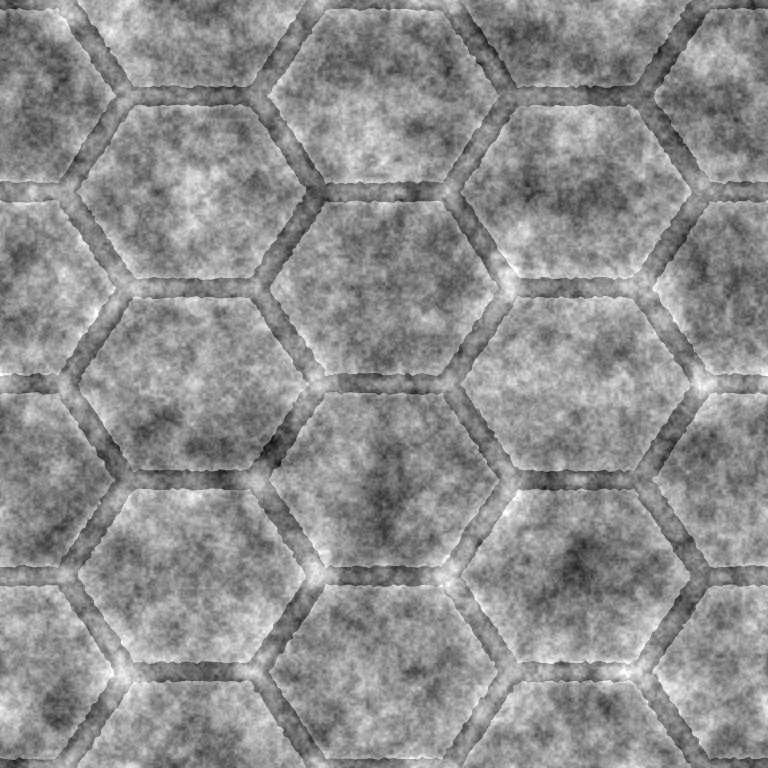
A Shadertoy shader for this pattern:

```glsl
// Weathered grey hexagonal paving: four staggered columns, four tiles down.
// A hexagonal distance separates tiles from joints; rims and joint crossings
// are worn pale, and layered value noise gives the stone its grain.

const vec2  PERIOD      = vec2(0.5, 0.25);       // lattice of one column set
const vec2  HEX_HALF    = vec2(1.0 / 6.0, 0.125); // centre to corner, centre to side
const float TILE_EDGE   = 0.9;    // hex distance where the joint starts
const float EDGE_ROUGH  = 0.035;  // chipping of the tile outline
const float TILE_TONE   = 0.525;
const float RIM_GAIN    = 0.18;   // pale worn rim
const float RIM_FADE    = 0.075;
const float JOINT_DARK  = 0.385;  // joint beside the tile
const float JOINT_LIGHT = 0.50;   // joint along its middle
const float CROSS_GAIN  = 0.19;   // pale wear where joints meet
const float CROSS_SIZE  = 0.027;
const float GRAIN_FREQ  = 12.0;
const float GRAIN_DECAY = 0.85;
const float GRAIN_GAIN  = 1.22;
const int   OCTAVES     = 6;

float hash(vec2 p) {
    vec3 q = fract(vec3(p.xyx) * 0.1031);
    q += dot(q, q.yzx + 33.33);
    return fract((q.x + q.y) * q.z);
}

// Value noise that wraps once per canvas.
float noise(vec2 uv, float freq, float seed) {
    vec2 p = uv * freq;
    vec2 i = floor(p);
    vec2 f = fract(p);
    f = f * f * (3.0 - 2.0 * f);
    vec2 a = mod(i, freq) + seed;
    vec2 b = mod(i + 1.0, freq) + seed;
    return mix(mix(hash(a), hash(vec2(b.x, a.y)), f.x),
               mix(hash(vec2(a.x, b.y)), hash(b), f.x), f.y);
}

// Sum of octaves, centred on zero.
float grain(vec2 uv) {
    float sum = 0.0, total = 0.0, weight = 1.0, freq = GRAIN_FREQ;
    for (int i = 0; i < OCTAVES; i++) {
        sum += weight * (noise(uv, freq, 17.0 * float(i)) - 0.5);
        total += weight;
        weight *= GRAIN_DECAY;
        freq *= 2.0;
    }
    return sum / total;
}

// Offset from the nearest lattice point, folded into one quadrant.
vec2 foldCell(vec2 uv, vec2 centre) {
    return abs(mod(uv - centre + 0.5 * PERIOD, PERIOD) - 0.5 * PERIOD);
}

// Zero at the tile centre, one on the middle line of the joint.
float hexDistance(vec2 p) {
    vec2 q = p / HEX_HALF;
    return max(q.y, q.x + 0.5 * q.y);
}

void mainImage(out vec4 fragColor, in vec2 fragCoord) {
    vec2 uv = fragCoord / iResolution.y;
    float pixel = 1.0 / (iResolution.y * HEX_HALF.y);

    // Pick the nearer of the two staggered column sets.
    vec2 cell = foldCell(uv, vec2(0.0, 0.125));
    vec2 other = foldCell(uv, vec2(0.25, 0.0));
    if (hexDistance(other) < hexDistance(cell)) cell = other;
    float hex = hexDistance(cell);

    // Distance to the closest crossing of three joints.
    float crossing = min(length(cell - HEX_HALF * vec2(0.5, 1.0)),
                         length(cell - HEX_HALF * vec2(1.0, 0.0)));

    // Chipped outline and uneven wear.
    float rough = hex + EDGE_ROUGH * (noise(uv, 160.0, 71.0) - 0.5);
    float wear = 0.55 + 0.9 * noise(uv, 10.0, 131.0);

    // Tile face with pale rim, joint with shaded sides.
    float rim = exp(-max(TILE_EDGE - hex, 0.0) / RIM_FADE);
    float tile = TILE_TONE + RIM_GAIN * rim * mix(1.0, wear, 0.4);
    float across = clamp((rough - TILE_EDGE) / (1.0 - TILE_EDGE), 0.0, 1.0);
    float joint = mix(JOINT_DARK, JOINT_LIGHT, smoothstep(0.05, 0.8, across));
    joint += 0.1 * (wear - 1.0);

    float inJoint = smoothstep(-0.5 * pixel, 0.5 * pixel, rough - TILE_EDGE);
    float tone = mix(tile, joint, inJoint);

    // Wear at the crossings, weaker on the tile corners.
    float glow = exp(-pow(crossing / CROSS_SIZE, 2.0));
    tone += CROSS_GAIN * glow * wear * mix(0.35, 1.0, inJoint);

    tone += GRAIN_GAIN * grain(uv);
    fragColor = vec4(vec3(clamp(tone, 0.0, 1.0)), 1.0);
}
```
